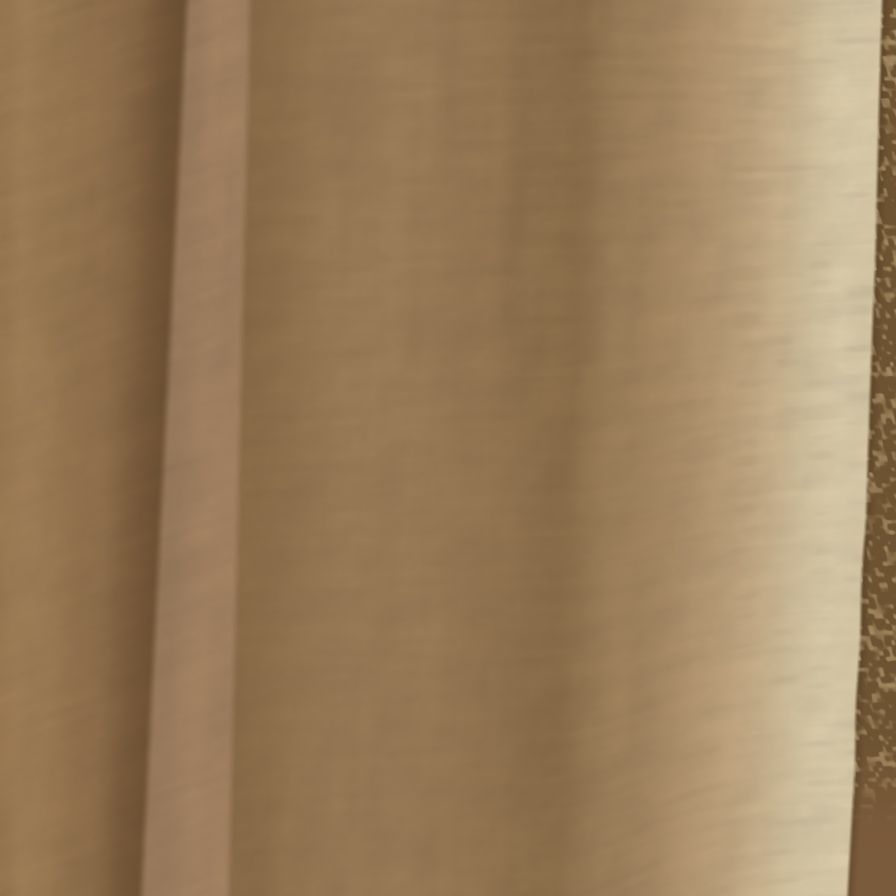
This texture is drawn by a three.js fragment shader. Its source:

```glsl
varying vec2 vUv;

#define WEAVE_AMOUNT 0.075
#define SLUB_AMOUNT 0.060
#define GRAIN_AMOUNT 0.020
#define THREAD_DENSITY 105.0
#define EDGE_SOFTNESS 0.006
#define SHADOW vec3(0.425, 0.315, 0.20)
#define UMBER vec3(0.525, 0.405, 0.272)
#define LINEN vec3(0.588, 0.468, 0.332)
#define ROSE vec3(0.605, 0.482, 0.362)
#define SAND vec3(0.645, 0.53, 0.39)
#define CREAM vec3(0.825, 0.77, 0.64)

float hash(vec2 p) {
  vec3 q = fract(vec3(p.xyx) * 0.1031);
  q += dot(q, q.yzx + 33.33);
  return fract((q.x + q.y) * q.z);
}

float noise(vec2 p) {
  vec2 i = floor(p), f = fract(p);
  f = f * f * (3.0 - 2.0 * f);
  return mix(mix(hash(i), hash(i + vec2(1.0, 0.0)), f.x),
             mix(hash(i + vec2(0.0, 1.0)), hash(i + 1.0), f.x), f.y);
}

// Layered noise centred on zero
float fbm(vec2 p) {
  float sum = 0.0, gain = 0.5;
  for (int i = 0; i < 3; i++) {
    sum += gain * (noise(p) - 0.5);
    p = p * 2.03 + 17.0;
    gain *= 0.4;
  }
  return sum;
}

// Left panel, falling into the crease
vec3 leftPanel(float t) {
  vec3 c = mix(vec3(0.585, 0.46, 0.31), vec3(0.60, 0.475, 0.325), smoothstep(0.0, 0.15, t));
  c = mix(c, vec3(0.55, 0.425, 0.29), smoothstep(0.15, 0.60, t));
  return mix(c, SHADOW, smoothstep(0.55, 1.02, t));
}

// Wide drape, from the inner shadow to the sunlit rim
vec3 drape(float s) {
  vec3 c = mix(UMBER, LINEN, smoothstep(-0.02, 0.19, s));
  c = mix(c, vec3(0.53, 0.42, 0.283), smoothstep(0.27, 0.53, s));
  c = mix(c, vec3(0.60, 0.488, 0.347), smoothstep(0.51, 0.61, s));
  c = mix(c, SAND, smoothstep(0.60, 0.72, s));
  c = mix(c, vec3(0.74, 0.638, 0.495), smoothstep(0.67, 0.84, s));
  return mix(c, CREAM, smoothstep(0.79, 0.96, s));
}

// Dark selvage with fine frayed threads
vec3 selvage(vec2 p, float d) {
  float fray = noise(vec2(d * 190.0 + p.y * 60.0, p.y * 170.0));
  float tufts = smoothstep(0.45, 0.95, fray) * smoothstep(0.07, 0.16, p.y);
  tufts *= 0.45 + 0.35 * noise(vec2(d * 70.0, p.y * 25.0));
  vec3 c = mix(vec3(0.48, 0.355, 0.23), vec3(0.43, 0.325, 0.195), smoothstep(0.05, 0.2, p.y));
  c *= 0.86 + 0.14 * smoothstep(0.0, 0.012, d);
  return mix(c, vec3(0.70, 0.60, 0.43), tufts);
}

void main() {
  vec2 p = vUv;

  // Fold boundaries lean with height
  float crease = mix(0.158, 0.209, p.y);
  float pleat = mix(0.255, 0.279, p.y);
  float rim = 0.945 + 0.056 * p.y - 0.017 * p.y * p.y
            + 0.003 * (noise(vec2(2.0, p.y * 14.0)) - 0.5);
  float s = (p.x - pleat) / (rim - pleat);

  float inPleat = smoothstep(-EDGE_SOFTNESS, EDGE_SOFTNESS, p.x - crease);
  float inDrape = smoothstep(-EDGE_SOFTNESS, EDGE_SOFTNESS, p.x - pleat);
  float inSelvage = smoothstep(-0.5 * EDGE_SOFTNESS, 0.5 * EDGE_SOFTNESS, p.x - rim);

  // Base shading of each fold
  vec3 strip = ROSE * mix(0.96, 1.02, smoothstep(0.0, 0.6, (p.x - crease) / (pleat - crease)));
  vec3 color = mix(leftPanel(p.x / crease), strip, inPleat);
  color = mix(color, drape(clamp(s, 0.0, 1.0)), inDrape);

  // Cross threads follow the curve of the cloth
  float bend = smoothstep(0.52, 1.0, s);
  float rise = mix(0.075, -0.02, p.y) * (2.0 * bend - bend * bend);
  float slope = mix(0.35 * p.x, rise + 0.03 * s, inDrape);
  vec2 thread = vec2(p.x * 13.0, (p.y - slope) * THREAD_DENSITY);
  float strength = mix(0.8, 1.0, bend) * mix(0.7, 1.0, p.y);
  color *= 1.0 + WEAVE_AMOUNT * strength * fbm(thread);

  // Faint short creases between the threads on the lit side
  float nick = noise(vec2(p.x * 24.0, (p.y - slope) * 85.0) + 41.0);
  color *= 1.0 - 0.035 * bend * smoothstep(0.6, 0.95, nick);

  // Vertical slubs and soft mottling
  float slub = fbm(vec2((p.x - 0.03 * p.y) * 38.0, p.y * 4.5));
  float mottle = fbm(vec2(p.x * 32.0, (p.y - 0.4 * p.x) * 38.0) + 9.0);
  color *= 1.0 + SLUB_AMOUNT * (slub * mix(1.2, 0.5, bend) + mottle);
  color *= 1.0 + GRAIN_AMOUNT * fbm(p * 140.0);

  color = mix(color, selvage(p, p.x - rim), inSelvage);
  gl_FragColor = vec4(color, 1.0);
}
```
